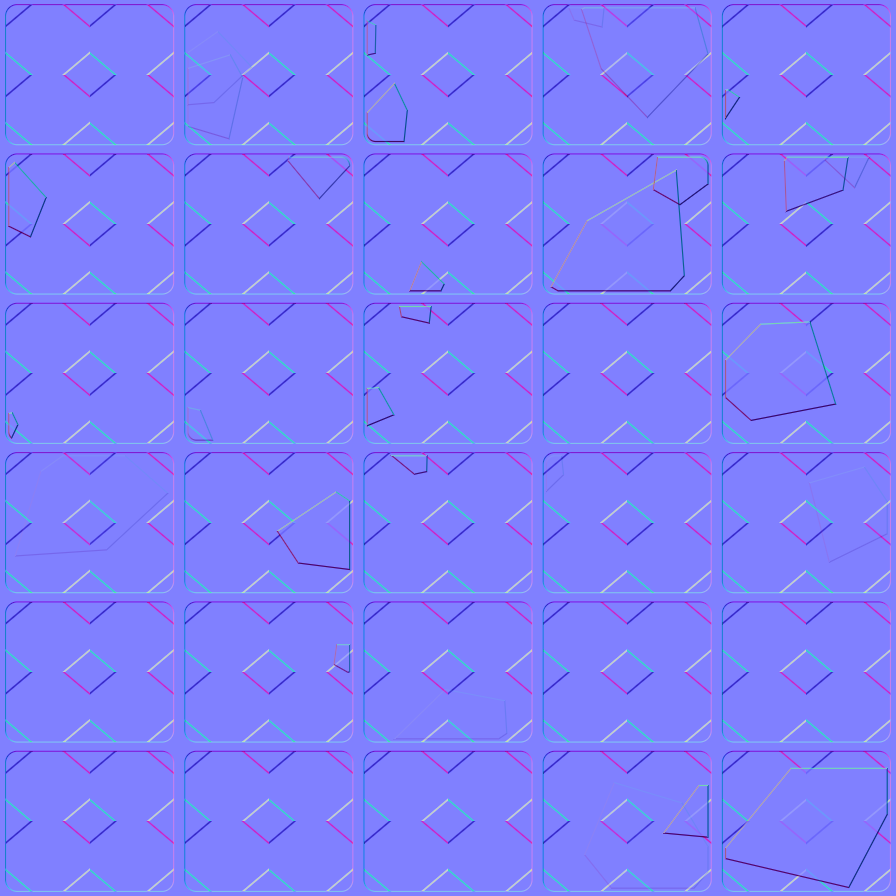
Reproduce this texture map procedurally as a Shadertoy shader.

```glsl
// Tangent-space normal map of rounded tiles with embossed diamonds and random chipped facets.
#define GRID vec2(5.0, 6.0)              // tiles across and down
#define TILE_HALF vec2(0.0938, 0.0782)   // half size of one tile
#define CORNER 0.013                     // tile corner radius
#define DIAMOND_HALF vec2(0.0288, 0.0243)
#define DIAMOND_LINE 0.0019
#define BORDER_LINE 0.0012
#define CHIP_LINE 0.0013
#define CHIP_INSET 0.0036                // gap between chip and tile border
#define CHIP_CHANCE 0.5                  // chance for each of two chips in a tile
#define CHIP_FADE 0.3                    // diamond strength left inside a chip
#define SEED 11u

const float TAU = 6.2831853;

// Integer hash giving three values in 0..1
vec3 hash3(uvec3 v) {
    v = v * 1664525u + 1013904223u;
    v.x += v.y * v.z; v.y += v.z * v.x; v.z += v.x * v.y;
    v ^= v >> 16u;
    v.x += v.y * v.z; v.y += v.z * v.x; v.z += v.x * v.y;
    return vec3(v >> 8u) / 16777216.0;
}

// Antialiased coverage of a line centred on distance zero
float lineCover(float d, float width, float px) {
    float cover = clamp((0.5 * (width + px) - abs(d)) / px, 0.0, 1.0);
    return min(cover, width / px);
}

// All shapes return vec3(outward direction, signed distance)
vec3 roundedBox(vec2 p, vec2 halfSize, float radius) {
    vec2 q = abs(p) - halfSize + radius;
    vec2 side = q.x > q.y ? vec2(1.0, 0.0) : vec2(0.0, 1.0);
    vec2 dir = min(q.x, q.y) > 0.0 ? normalize(q) : side;
    float d = length(max(q, 0.0)) + min(max(q.x, q.y), 0.0) - radius;
    return vec3(dir * sign(p), d);
}

vec3 diamond(vec2 p, vec2 halfSize) {
    vec2 dir = normalize(halfSize.yx);
    return vec3(dir * sign(p), dot(abs(p) - vec2(halfSize.x, 0.0), dir));
}

// Irregular convex polygon, cut off by the inset tile outline
vec3 chip(vec2 p, vec3 tile, uvec3 key) {
    vec3 place = hash3(key);
    vec3 shape = hash3(key + uvec3(0u, 0u, 50u));
    float size = mix(0.02, 0.085, place.z * place.z);
    // Small chips are pushed out to the tile edge, large ones stay central
    vec2 spot = place.xy * 2.0 - 1.0;
    vec2 rim = spot / max(max(abs(spot.x), abs(spot.y)), 0.01);
    vec2 q = p - mix(rim, spot * 0.5, smoothstep(0.03, 0.08, size)) * TILE_HALF;
    vec3 hit = vec3(tile.xy, tile.z + CHIP_INSET);
    for (uint i = 0u; i < 5u; i++) {
        vec3 rnd = hash3(key + uvec3(0u, 0u, 100u + i));
        float angle = TAU * (float(i) + 0.75 * rnd.x + shape.x) / 5.0;
        vec2 dir = vec2(cos(angle), sin(angle));
        float d = dot(q, dir) - size * mix(0.55, 1.0, rnd.y);
        if (d > hit.z) hit = vec3(dir, d);
    }
    return hit;
}

void mainImage(out vec4 fragColor, in vec2 fragCoord) {
    float px = 1.0 / min(iResolution.x, iResolution.y);
    vec2 cell = fragCoord / iResolution.xy * GRID;
    vec2 p = (fract(cell) - 0.5) / GRID;
    uvec2 id = uvec2(mod(floor(cell), GRID));

    // Raised tile border, softer along the bottom and right
    vec3 tile = roundedBox(p, TILE_HALF, CORNER);
    float tilt = 0.68 + 0.14 * (tile.y - tile.x);
    vec2 slope = vec2(tile.x, -tile.y) * tilt * lineCover(tile.z, BORDER_LINE, px);

    // Chips: an outlined facet that wears down the pattern inside it
    float fade = 1.0;
    float shade = 1.0;
    for (uint i = 0u; i < 2u; i++) {
        uvec3 key = uvec3(id, SEED + 1000u * i);
        vec3 rnd = hash3(key + uvec3(0u, 0u, 200u));
        if (rnd.x > CHIP_CHANCE) continue;
        vec3 facet = chip(p, tile, key);
        float depth = mix(0.15, 1.0, smoothstep(0.15, 0.5, rnd.y));
        float inside = clamp(0.5 - facet.z / px, 0.0, 1.0);
        float outline = depth * lineCover(facet.z, CHIP_LINE, px);
        slope += vec2(-facet.x, facet.y) * 0.85 * outline;
        shade *= 1.0 - outline * (0.3 - 0.2 * facet.y);
        fade *= mix(1.0, CHIP_FADE, inside * depth);
    }

    // Diamonds at the tile centre, edge midpoints and corners
    vec2 q = p - TILE_HALF * round(p / TILE_HALF);
    vec3 gem = diamond(q, DIAMOND_HALF);
    float clip = clamp(0.5 - tile.z / px, 0.0, 1.0);
    slope += vec2(-gem.x, gem.y) * 0.84 * fade * clip * lineCover(gem.z, DIAMOND_LINE, px);

    // Pack the unit normal into colour
    slope *= min(1.0, 0.95 / max(length(slope), 0.001));
    vec3 normal = vec3(slope, sqrt(1.0 - dot(slope, slope)));
    fragColor = vec4((normal * 0.5 + 0.5) * shade, 1.0);
}
```
